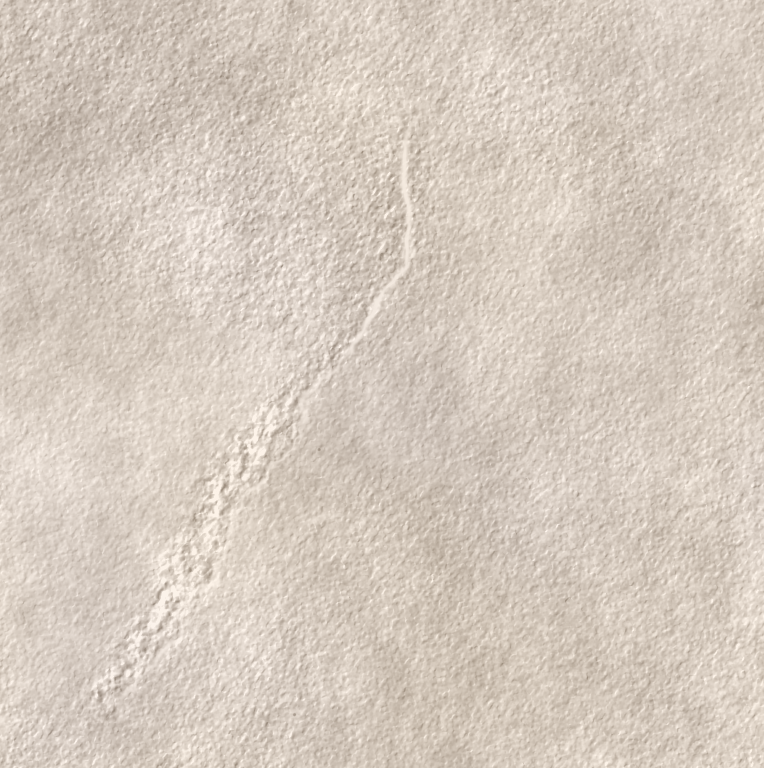
Reproduce this texture procedurally as a WebGL 1 fragment shader.

```glsl
precision highp float;
// Pale beige stone slab: mottled stains, crisp sandy embossed grain, and one
// ragged raised vein climbing from the lower left to the upper middle.
// All noise is smooth cellular noise; relief is its slope towards the light.

uniform vec2 u_resolution;

vec3 hash3(vec2 cell) {
  vec3 q = fract(cell.xyx * vec3(0.1031, 0.1030, 0.0973));
  q += dot(q, q.yxz + 33.33);
  return fract((q.xxy + q.yzz) * q.zyx);
}

// Smooth cellular noise: random levels of jittered points, blended by distance.
float cellNoise(vec2 p) {
  vec2 base = floor(p);
  float total = 0.0;
  float weights = 0.0001;
  for (int j = -1; j <= 1; j++) {
    for (int i = -1; i <= 1; i++) {
      vec2 cell = base + vec2(float(i), float(j));
      vec3 rnd = hash3(cell + 57.0);
      vec2 d = cell + 0.15 + 0.7 * rnd.xy - p;
      float w = max(0.0, 1.0 - dot(d, d) / 1.3);
      w *= w * w;
      total += w * rnd.z;
      weights += w;
    }
  }
  return total / weights;
}

// Brightness of a bumpy surface lit along the x axis.
float slope(vec2 p) {
  return cellNoise(p) - cellNoise(p + vec2(0.5, 0.0));
}

// Stains from five octaves, centred on zero.
float clouds(vec2 p) {
  float sum = 0.0;
  float amp = 0.40;
  float freq = 3.6;
  for (int i = 0; i < 5; i++) {
    sum += amp * (cellNoise(p * freq * vec2(1.15, 0.9) + float(i) * 19.0) - 0.5);
    amp *= 0.82;
    freq *= 2.0;
  }
  return sum;
}

float bell(float x) {
  return exp(-x * x);
}

// Horizontal position of the vein at height y.
float veinX(float y) {
  float x = 0.085 + 0.68 * y - 0.047 * bell((y - 0.41) / 0.12);
  x = min(x, 0.529) + 0.003 * sin(y * 38.0) + 0.0012 * sin(y * 97.0 + 1.0);
  return x + 0.045 * smoothstep(0.82, 0.89, y) + 0.012 * bell((y - 0.43) / 0.035);
}

void main() {
  vec2 p = gl_FragCoord.xy / u_resolution.y;

  // Grain axes: across and along the leaning bumps.
  vec2 light = vec2(0.83, -0.56);
  vec2 q = vec2(dot(p, light), 0.85 * dot(p, vec2(0.56, 0.83))) + 3.0;
  float grain = 0.22 * slope(q * 62.0) + 0.62 * slope(q * 145.0)
              + 1.0 * slope(q * 265.0);
  float speckle = cellNoise(p * 290.0 + 13.0) - 0.5;
  float roughness = 0.65 + 0.6 * cellNoise(p * 5.0 + 8.0);

  // Vein: broad and ragged below, a single thin crest above.
  float lower = 1.0 - smoothstep(0.40, 0.64, p.y);
  float width = mix(0.005, 0.030, lower) * (0.6 + 0.4 * smoothstep(0.0, 0.2, p.y));
  width += 0.010 * bell((p.y - 0.43) / 0.05);
  float ends = smoothstep(0.03, 0.11, p.y) * (1.0 - smoothstep(0.79, 0.88, p.y));
  float ragged = 0.7 * cellNoise(p * 24.0) + 0.8 * cellNoise(p * 75.0) - 0.75;
  float across = (p.x - veinX(p.y)) * 0.8 + ragged * width * 0.6;
  float band = (1.0 - smoothstep(0.4, 1.35, abs(across) / width)) * ends;
  float fringe = bell((across + 0.014) / 0.024) * ends;
  float edge = across - width + 0.005;
  float crest = bell(edge / 0.0034) * ends;
  crest *= mix(0.75, 0.3, lower) + 0.5 * cellNoise(p * 40.0 + 5.0);
  float shadow = bell((edge + 0.009) / 0.004) * ends;
  float chips = slope(q * 125.0 + 7.0) + 0.6 * slope(q * 68.0 + 11.0);
  float threads = bell((cellNoise(q * vec2(62.0, 40.0)) - 0.5) / 0.09);

  // Rare dark pits.
  vec2 pitCell = floor(p * 9.0);
  vec3 pitRnd = hash3(pitCell + 21.0);
  float pitDist = length(fract(p * 9.0) - 0.2 - 0.6 * pitRnd.xy) / 9.0;
  float pit = step(0.97, pitRnd.z) * (1.0 - smoothstep(0.0008, 0.003, pitDist));

  // Tone runs from shaded taupe to lit cream.
  float tone = 0.48 + clouds(p + 2.0);
  tone += (grain + 0.45 * speckle) * (0.95 * roughness + 0.35 * band + 0.2 * fringe);
  tone += chips * (1.2 * band * lower + 0.5 * fringe);
  tone += band * lower * (0.06 + 0.36 * threads) - 0.17 * shadow - 0.9 * pit;
  tone = mix(tone, 1.1, min(crest, 0.95));
  tone = clamp(tone, -0.6, 1.25);

  vec3 color = mix(vec3(0.74, 0.69, 0.64), vec3(0.94, 0.90, 0.86), tone);
  float warmth = cellNoise(p * 5.0 + 31.0) - 0.5;
  color += warmth * vec3(0.006, 0.002, -0.016);
  gl_FragColor = vec4(color, 1.0);
}
```
